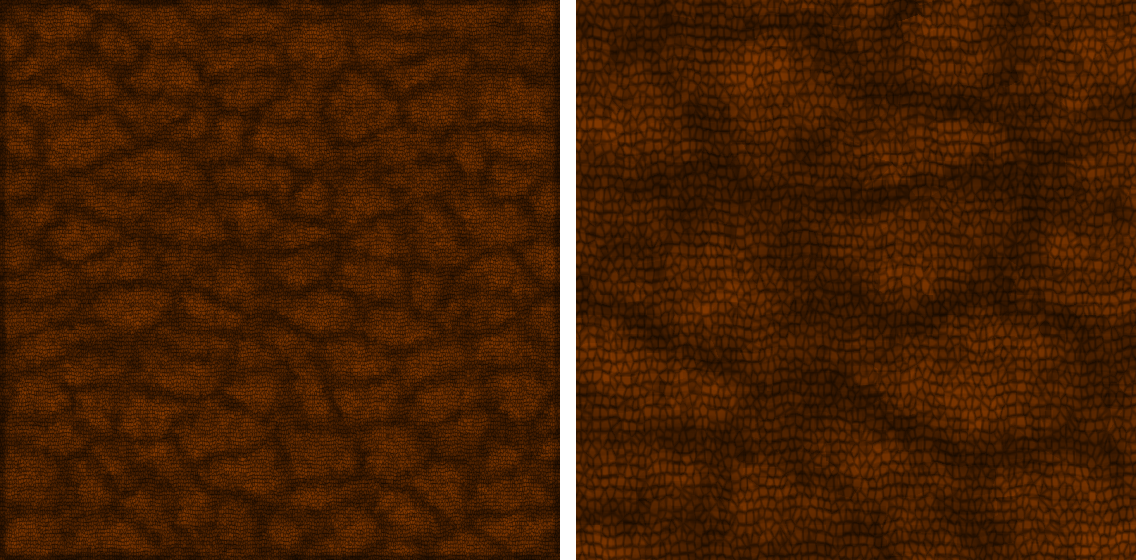
Left: the whole. Right: its middle third, enlarged.
A WebGL 2 fragment shader for this texture:

```glsl
#version 300 es
precision highp float;

uniform vec2 u_resolution;
out vec4 outColor;

const vec2 LUMP_FREQ = vec2(8.2, 12.8);     // large lumps across the canvas
const vec2 LOBE_FREQ = vec2(15.0, 23.0);    // smaller lobes on the lumps
const vec2 PATCH_FREQ = vec2(62.0, 84.0);   // faint colour patches
const vec2 GRAIN_FREQ = vec2(235.0, 146.0); // upright stitches in rows
const float LOBE_SHARE = 0.32;
const float CREASE_WIDTH = 0.46;
const float CREASE_TONE = 0.195;
const float LUMP_TONE = 0.352;
const float PATCH_DEPTH = 0.14;
const float GRAIN_DEPTH = 0.46;
const float ROW_DEPTH = 0.20;
const float FRAY = 0.0075;                  // ragged offset of lump outlines
const float BORDER_WIDTH = 0.009;
const float BORDER_SHADE = 0.68;
const vec3 TINT = vec3(1.0, 0.43, 0.0);

vec2 hash2(vec2 p) {
  vec3 q = fract(p.xyx * vec3(0.1031, 0.1030, 0.0973));
  q += dot(q, q.yzx + 33.33);
  return fract((q.xx + q.yz) * q.zy);
}

// Cellular noise: gap between the two nearest distances, and a cell value
vec2 cells(vec2 p, float jitter) {
  vec2 base = floor(p);
  float nearest = 9.0;
  float second = 9.0;
  float value = 0.0;
  for (int y = -1; y <= 1; y++) {
    for (int x = -1; x <= 1; x++) {
      vec2 id = base + vec2(x, y);
      vec2 rnd = hash2(id + 71.0);
      float d = length(id + 0.5 + jitter * (rnd - 0.5) - p);
      if (d < nearest) {
        second = nearest;
        nearest = d;
        value = hash2(id + 193.0).x;
      } else {
        second = min(second, d);
      }
    }
  }
  return vec2(second - nearest, value);
}

// Layered sines bend the outlines
vec2 bend(vec2 p) {
  vec2 offset = vec2(0.0);
  float amplitude = 0.011;
  float frequency = 17.0;
  for (int i = 0; i < 3; i++) {
    offset += amplitude * sin(frequency * p.yx + 1.7 * p.xy * frequency * vec2(0.5, -0.4) + float(i) * vec2(2.1, 4.3));
    amplitude *= 0.5;
    frequency *= 2.2;
  }
  return p + offset * vec2(1.0, 0.7);
}

float lumpTone(vec2 uv, vec2 patchCell) {
  vec2 fray = (hash2(floor(uv * GRAIN_FREQ * 0.6)) - 0.5) * FRAY;
  fray.x += (patchCell.y - 0.5) * FRAY;
  vec2 p = bend(uv + fray);
  vec2 lump = cells(p * LUMP_FREQ, 0.95);
  vec2 lobe = cells(p * LOBE_FREQ + 31.0, 0.95);
  float height = smoothstep(0.0, CREASE_WIDTH, lump.x);
  float detail = smoothstep(0.0, CREASE_WIDTH, lobe.x);
  height = mix(height, detail, LOBE_SHARE) + 0.16 * (lump.y - 0.5);
  return mix(CREASE_TONE, LUMP_TONE, height);
}

// Stitches split by thin, slightly wavy dark rows; averages to about one
float weave(vec2 uv, float pixel) {
  vec2 p = uv * GRAIN_FREQ;
  p.y += 0.16 * sin(uv.x * 91.0) + 0.10 * sin(uv.x * 233.0 + uv.y * 40.0);
  vec2 stitch = cells(p, 0.85);
  float body = smoothstep(0.0, 0.55, stitch.x) - 0.5 + 0.45 * (stitch.y - 0.5);
  float row = 0.5 - 0.5 * cos(6.28318 * p.y);
  float broken = hash2(floor(p * vec2(0.25, 1.0))).y;
  float line = (1.0 - smoothstep(0.0, 0.6, row)) * (0.4 + broken);
  float stitchVisible = 1.0 - smoothstep(0.6, 1.2, GRAIN_FREQ.x * pixel);
  float rowVisible = 1.0 - smoothstep(0.4, 0.8, GRAIN_FREQ.y * pixel);
  return 1.0 + GRAIN_DEPTH * body * stitchVisible + ROW_DEPTH * (0.28 - line) * rowVisible;
}

void main() {
  vec2 uv = gl_FragCoord.xy / u_resolution;
  float pixel = 1.0 / min(u_resolution.x, u_resolution.y);

  // Soft lumps with patchy colour
  vec2 patchCell = cells(uv * PATCH_FREQ, 0.9);
  float tone = lumpTone(uv, patchCell);
  tone *= 1.0 + PATCH_DEPTH * (patchCell.y - 0.5);

  // Fine surface
  tone *= weave(uv, pixel);

  // Dark rim
  vec2 inset = min(uv, 1.0 - uv);
  float rim = smoothstep(BORDER_WIDTH * 0.6, BORDER_WIDTH * 1.4 + pixel, min(inset.x, inset.y));
  tone *= mix(BORDER_SHADE, 1.0, rim);

  outColor = vec4(TINT * tone, 1.0);
}
```
